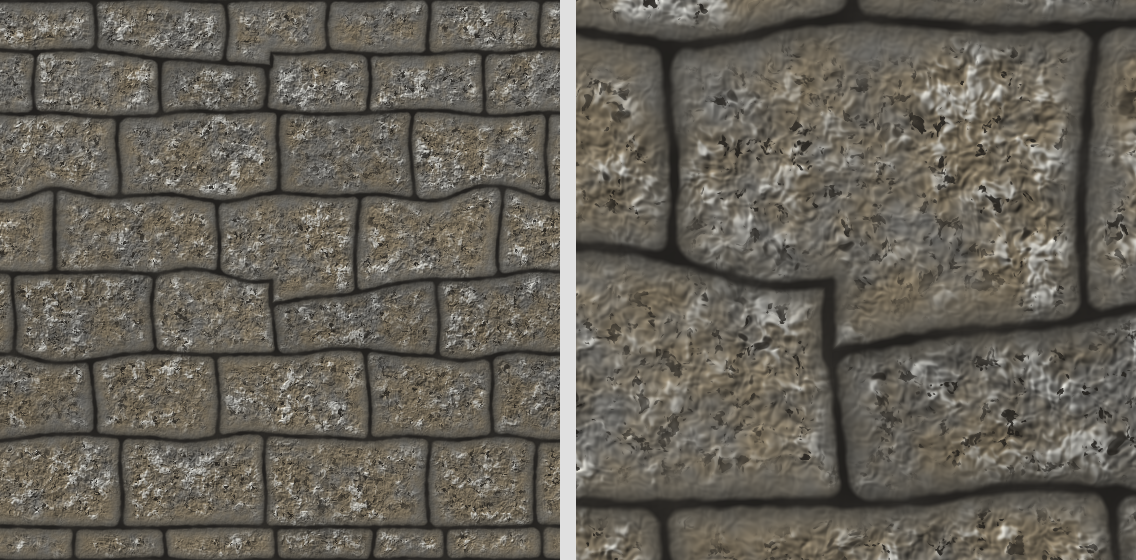
Left, the full canvas; right, a detail of the centre.
A Shadertoy shader for this texture:

```glsl
// Weathered stone wall: eight uneven courses of close-set blocks with thin, soft joints.
// Courses come from wavy bed lines, blocks from jittered joints spread along each course;
// periodic gradient noise gives the ochre and grey tints, crust, relief and pits.

const int COURSES = 8;
// Per course, from the top down: upper edge, block count, joint phase.
const float EDGE[8]  = float[8](0.0, 0.09, 0.204, 0.346, 0.488, 0.635, 0.784, 0.941);
const float COUNT[8] = float[8](5.0, 5.0, 4.0, 4.0, 4.0, 4.0, 4.0, 6.0);
const float PHASE[8] = float[8](0.93, 0.38, 0.90, 0.50, 0.07, 0.55, 0.95, 0.88);
// Bed line waviness, and notch depth (its sign picks the side of the notch).
const float WAVE[8]  = float[8](0.006, 0.014, 0.014, 0.028, 0.028, 0.028, 0.018, 0.006);
const float NOTCH[8] = float[8](0.0, -0.024, 0.0, 0.0, 0.042, 0.0, 0.0, 0.0);
const float NOTCH_X = 0.485;

const float JOINT_JITTER = 0.26;   // share of a block's length
const float JOINT_WAVE = 0.012;
const float JOINT_CORE = 0.0007;   // fully dark up to here
const float JOINT_FADE = 0.0046;   // faded out here
const float CORNER = 0.013;
const float RELIEF = 1.5;
const vec2 LIGHT_STEP = vec2(0.0014, 0.0019);

const vec3 OCHRE  = vec3(0.445, 0.405, 0.335);
const vec3 GREY   = vec3(0.405, 0.400, 0.385);
const vec3 CRUST  = vec3(0.585, 0.585, 0.570);
const vec3 RIM    = vec3(0.365, 0.355, 0.330);
const vec3 PIT    = vec3(0.125, 0.115, 0.10);
const vec3 MORTAR = vec3(0.125, 0.118, 0.11);

float hash(vec2 p) {
    vec3 q = fract(p.xyx * vec3(0.1031, 0.1030, 0.0973));
    q += dot(q, q.yzx + 33.33);
    return fract((q.x + q.y) * q.z);
}

// Gradient noise that repeats after 'period' cells.
float corner(vec2 cell, vec2 offset, float period) {
    float a = 6.2832 * hash(mod(cell, period) + period);
    return dot(vec2(cos(a), sin(a)), offset);
}

float gnoise(vec2 p, float period) {
    vec2 i = floor(p), f = p - i;
    vec2 w = f * f * f * (f * (f * 6.0 - 15.0) + 10.0), e = vec2(1.0, 0.0);
    return mix(mix(corner(i, f, period), corner(i + e, f - e, period), w.x),
               mix(corner(i + e.yx, f - e.yx, period), corner(i + 1.0, f - 1.0, period), w.x), w.y);
}

float fbm(vec2 p, float freq) {
    float sum = 0.0, amp = 0.5;
    for (int k = 0; k < 4; k++) {
        sum += amp * gnoise(p * freq, freq);
        freq *= 2.0;
        amp *= 0.78;
    }
    return sum;
}

// Height of bed line b at x, measured downward.
float bedLine(int b, float x) {
    int i = b % COURSES;
    float u = fract(sign(NOTCH[i]) * (x - NOTCH_X));
    return EDGE[i] + float(b / COURSES) + WAVE[i] * gnoise(vec2(x * 8.0, float(i) + 0.5), 8.0)
         + abs(NOTCH[i]) * (1.0 - smoothstep(0.08, 0.35, u));
}

// Distance to a bed line, including the upright side of its notch.
float bedDistance(int b, vec2 p) {
    float d = abs(p.y - bedLine(b, p.x)), depth = abs(NOTCH[b % COURSES]);
    if (depth > 0.0) {
        float low = bedLine(b, NOTCH_X);
        d = min(d, length(vec2(p.x - NOTCH_X, p.y - clamp(p.y, low - depth, low))));
    }
    return d;
}

// Returns distance to the rounded block edge, and a random value per block.
vec2 block(vec2 p) {
    if (p.y < bedLine(0, p.x)) p.y += 1.0;
    int row = 0;
    for (int b = 1; b < COURSES; b++) if (p.y > bedLine(b, p.x)) row = b;
    float x = p.x + JOINT_WAVE * gnoise(p * 10.0, 10.0);
    float n = COUNT[row], first = floor(x * n - PHASE[row]);
    float left = 1.0, right = 1.0, id = 0.0;
    for (float k = -1.0; k < 3.0; k++) {
        float slot = mod(first + k, n);
        float jitter = JOINT_JITTER * (hash(vec2(slot + 3.0, float(row) * 7.0 + 5.0)) - 0.5);
        float s = x - (first + k + PHASE[row] + jitter) / n;
        if (s < 0.0) right = min(right, -s);
        else if (s < left) { left = s; id = slot; }
    }
    vec2 d = vec2(min(left, right), min(bedDistance(row, p), bedDistance(row + 1, p)));
    return vec2(min(min(d.x, d.y), CORNER - length(max(CORNER - d, 0.0)))
                + max(min(d.x, d.y) - CORNER, 0.0), hash(vec2(id + 11.0, float(row) * 5.0 + 2.0)));
}

void mainImage(out vec4 fragColor, in vec2 fragCoord) {
    vec2 p = fragCoord / iResolution.xy;
    p.y = 1.0 - p.y;
    float pixel = 1.0 / iResolution.y;
    vec2 stone = block(p);
    float d = stone.x;

    // Rough worn faces inside smoother rims.
    float patches = fbm(p + 0.21, 9.0);
    float rough = smoothstep(0.004, 0.030, d + 0.03 * patches);
    rough *= 0.6 + 0.4 * smoothstep(-0.2, 0.15, patches);
    vec2 q = p + 0.008 * vec2(fbm(p, 18.0), fbm(p + 0.37, 18.0));
    float height = fbm(q, 34.0);
    float slope = height - fbm(q - LIGHT_STEP, 34.0);

    // Mineral tints, pale crust and relief.
    float warm = smoothstep(-0.4, 0.35, fbm(p + 0.63, 12.0) + 0.3 * (p.y - 0.5) + 0.1 * (stone.y - 0.5));
    vec3 color = mix(GREY, OCHRE, warm);
    color = mix(RIM, color, 0.3 + 0.7 * smoothstep(0.004, 0.026, d));
    color = mix(color, CRUST, 0.85 * rough * smoothstep(0.05, 0.36, height + 0.35 * patches));
    color *= 0.95 + 0.10 * stone.y;
    color *= max(0.3, 1.0 + RELIEF * slope * (0.3 + 0.7 * rough) + 0.4 * height * rough);

    // Fine pits and a few larger hollows.
    float pits = smoothstep(0.17, 0.31, fbm(q + 0.57, 64.0) - 0.2 * patches);
    float hollows = smoothstep(0.29, 0.42, fbm(q + 0.83, 24.0));
    color = mix(color, PIT, rough * max(0.85 * pits, 0.75 * hollows));

    // Soft shading toward the joints, then joints of uneven strength.
    color *= mix(0.74, 1.0, smoothstep(0.0, 0.013, d));
    float edge = d + 0.0022 * gnoise(p * 80.0, 80.0);
    float joint = 1.0 - smoothstep(JOINT_CORE, JOINT_FADE + 0.5 * pixel, edge);
    joint *= 0.86 + 0.4 * gnoise(p * 22.0, 22.0);
    fragColor = vec4(mix(color, MORTAR, clamp(joint, 0.0, 0.96)), 1.0);
}
```
